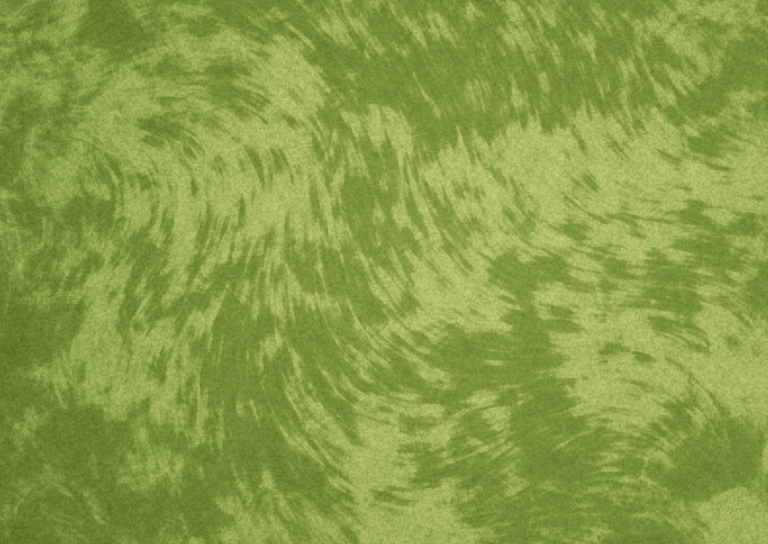
Give the GLSL for this texture, as a Shadertoy shader.

```glsl
// Brushed decorative plaster: pale green paint dabbed in short curved strokes
// over a darker coat. Layered noise gives ragged patches, noise smeared along a
// bending flow gives the bristle marks, and cellular noise adds to the grain.

vec2 hash2(vec2 cell) {
    vec3 h = fract(cell.xyx * vec3(0.1031, 0.1030, 0.0973));
    h += dot(h, h.yzx + 33.33);
    return fract((h.xx + h.yz) * h.zy);
}

float valueNoise(vec2 p) {
    vec2 cell = floor(p), f = fract(p);
    f = f * f * (3.0 - 2.0 * f);
    float low = mix(hash2(cell).x, hash2(cell + vec2(1, 0)).x, f.x);
    float high = mix(hash2(cell + vec2(0, 1)).x, hash2(cell + vec2(1, 1)).x, f.x);
    return mix(low, high, f.y);
}

// Distance to the nearest scattered point
float cellular(vec2 p) {
    vec2 cell = floor(p);
    float nearest = 9.0;
    for (int y = -1; y <= 1; y++)
    for (int x = -1; x <= 1; x++) {
        vec2 neighbour = cell + vec2(x, y);
        vec2 toPoint = neighbour + hash2(neighbour) - p;
        nearest = min(nearest, dot(toPoint, toPoint));
    }
    return sqrt(nearest);
}

// Ragged patches, centred on zero with unit spread
float patches(vec2 p) {
    float sum = 0.0, weight = 1.0;
    for (int octave = 0; octave < 6; octave++) {
        sum += weight * (valueNoise(p) - 0.5);
        p = mat2(1.6, 1.2, -1.2, 1.6) * p + 17.3;
        weight *= 0.74;
    }
    return sum * 3.2;
}

// Direction of the brush, turning in arcs of layered sines
vec2 brushFlow(vec2 p) {
    float angle = 2.3 + 0.8 * sin(4.5 * p.x + 1.5 * sin(5.0 * p.y) + 2.6)
                + 0.6 * sin(7.0 * p.y + 2.0 * sin(3.0 * p.x));
    return vec2(cos(angle), sin(angle));
}

float bristles(vec2 p) {
    return 0.3 * valueNoise(p * 45.0) + 0.35 * valueNoise(p * 110.0 + 5.0)
         + 0.35 * valueNoise(p * 200.0 + 9.0) - 0.5;
}

// Bristle noise averaged both ways along the flow, with unit spread
float strokes(vec2 p) {
    float sum = bristles(p), total = 1.0;
    for (int side = -1; side <= 1; side += 2) {
        vec2 q = p;
        for (int i = 1; i <= 6; i++) {
            q += float(side) * 0.0045 * brushFlow(q);
            float weight = 1.0 - float(i) / 7.0;
            sum += weight * bristles(q);
            total += weight;
        }
    }
    return 14.0 * sum / total;
}

void mainImage(out vec4 fragColor, in vec2 fragCoord) {
    vec2 p = fragCoord / iResolution.y;

    // Soft light over the middle, dim towards the left and the corners
    vec2 d = (p - vec2(0.8, 0.55)) * vec2(1.1, 1.3);
    float glow = exp(-2.2 * dot(d, d));
    float light = glow - 0.5 + 0.25 * (p.x - 0.7);

    // Pale paint covers the dark coat where patches and strokes add up
    vec2 ruffle = vec2(valueNoise(p * 14.0), valueNoise(p * 14.0 + 40.0)) - 0.5;
    float patchy = patches(p * 6.0 + 0.5 * ruffle + 3.0);
    float brushed = strokes(p) * mix(0.25, 0.8, smoothstep(0.15, 0.6, glow));
    vec2 toHollow = p - vec2(0.68, 0.43);
    float hollow = exp(-50.0 * dot(toHollow, toHollow));
    float paint = 0.7 * patchy + brushed + 0.75 * light - 0.6 * hollow;
    float cover = smoothstep(-0.9, 0.8, paint);

    // Fine irregular grain, stronger on the pale paint
    float grain = 0.6 * (0.5 - cellular(p * 200.0))
                + valueNoise(p * 280.0) + 0.5 * valueNoise(p * 130.0 + 7.0) - 0.75;
    float tone = 0.5 + 0.4 * (cover - 0.5) + 0.06 * paint + 0.3 * light
               + grain * mix(0.2, 0.32, cover);

    tone = clamp(tone, -0.15, 1.2);
    vec3 color = mix(vec3(0.38, 0.47, 0.15), vec3(0.71, 0.76, 0.42), tone);
    color.g += 0.04 * tone * (1.0 - tone);
    color.r -= 0.01 * smoothstep(0.5, 0.0, p.x);
    fragColor = vec4(color, 1.0);
}
```
